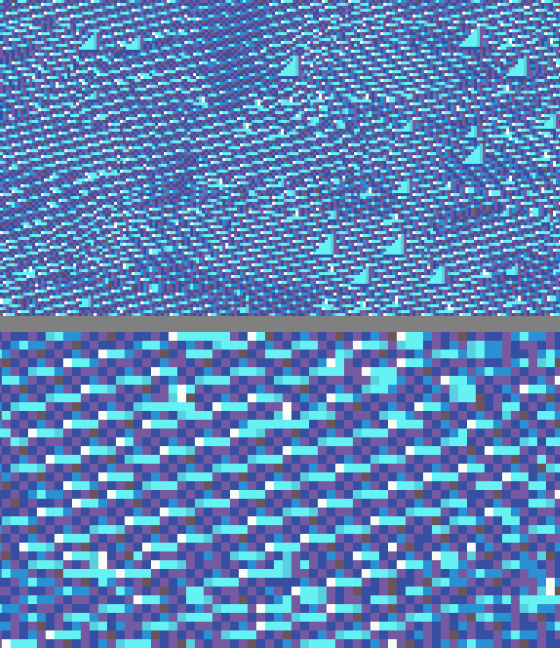
Top, the full canvas; bottom, a detail of the centre.
Write a Shadertoy shader that draws this pattern.

```glsl
// Pixel-cell weave of short dashes on a dark violet ground.
// Each cell takes a place in a repeating strip that shifts from row to row; zones
// use different shifts, and small right triangles and long dashes are scattered.

const float ROWS = 108.0;        // cell rows over the canvas height
const vec2 FIELD = vec2(192.0, 108.0);
const vec2 TILE = vec2(13.0, 10.0);

const vec3 CYAN   = vec3(0.40, 0.95, 0.95);
const vec3 TEAL   = vec3(0.34, 0.82, 0.88);
const vec3 BLUE   = vec3(0.16, 0.57, 0.83);
const vec3 BROWN  = vec3(0.42, 0.33, 0.36);
const vec3 PURPLE = vec3(0.46, 0.35, 0.63);
const vec3 NAVY   = vec3(0.21, 0.31, 0.64);
const vec3 WHITE  = vec3(0.97, 0.99, 0.97);

float hash(vec2 p) {
    vec3 q = fract(vec3(p.xyx) * 0.1031);
    q += dot(q, q.yzx + 33.33);
    return fract((q.x + q.y) * q.z);
}

float noise(vec2 p) {
    vec2 i = floor(p), f = fract(p);
    f = f * f * (3.0 - 2.0 * f);
    return mix(mix(hash(i), hash(i + vec2(1, 0)), f.x),
               mix(hash(i + vec2(0, 1)), hash(i + vec2(1, 1)), f.x), f.y);
}

// Place in the strip; the shift per row sets the direction of the lattice
int stripPlace(vec2 cell, float shift, float span, float phase) {
    return int(mod(cell.x + shift * cell.y + phase, span));
}

// Strip colour; light shortens or lengthens the dashes
vec3 stripColour(int place, float chance, float light) {
    vec3 strip[14] = vec3[14](WHITE, CYAN, CYAN, BLUE, PURPLE, NAVY, PURPLE,
                              BROWN, NAVY, PURPLE, NAVY, BLUE, PURPLE, NAVY);
    if (place == 0 && chance < 0.35) return TEAL;
    if (place == 0 && light < 0.35) return BLUE;
    if (place == 2 && light < 0.35) return BLUE;
    if (place == 3 && light > 0.50) return chance < 0.4 ? TEAL : CYAN;
    if (place == 7 && chance < 0.35) return PURPLE;
    if (place == 11 && light < 0.35) return NAVY;
    return strip[place];
}

// Ground weave: a patchwork of lattices, falling diagonals to the right and top
vec3 weave(vec2 cell) {
    vec2 uv = cell / FIELD;
    float zone = 0.8 * noise(vec2(uv.x * 5.0 - uv.y * 1.5, uv.y * 4.0) + 7.0)
               + 0.2 * uv.x + 0.15 * smoothstep(0.7, 0.95, uv.y);
    float phase = 5.0 * floor(zone * 9.0);
    float light = 0.6 * noise(cell * vec2(0.04, 0.17) + 19.0)
                + 0.4 * noise(cell * vec2(0.05, 0.05) + 43.0);
    float chance = hash(cell + 0.5);
    int place;
    if (zone < 0.42) place = stripPlace(cell, 10.0, 14.0, phase);
    else if (zone < 0.54) place = stripPlace(cell, 9.0, 13.0, phase);
    else if (zone < 0.68) place = stripPlace(cell, 8.0, 13.0, phase);
    else place = stripPlace(cell, 7.0, 12.0, phase);
    return stripColour(place, chance, light);
}

// Right triangle with a flat foot, an upright right side and a dark rim
vec3 triangle(vec3 ground, vec2 p, float size) {
    bool inside = p.y >= 0.0 && p.x >= p.y && p.x < size;
    if (inside) return p.x == size - 1.0 ? TEAL : CYAN;
    if (p.x == size && p.y >= 0.0 && p.y < size) return PURPLE;
    if (p.y == -1.0 && p.x >= 0.0 && p.x < size) return NAVY;
    return ground;
}

// One-row dash with a pale bump on its right half
vec3 dash(vec3 ground, vec2 p, float size) {
    if (p.y == 0.0 && p.x >= 0.0 && p.x < size) return CYAN;
    float bump = p.x - floor(size * 0.5);
    if (p.y == 1.0 && bump >= 0.0 && bump < 2.0) return bump < 1.0 ? TEAL : WHITE;
    if (p.y == 2.0 && bump == 1.0) return WHITE;
    return ground;
}

// Ground plus at most one scattered shape per tile
vec3 cellColour(vec2 cell) {
    vec3 ground = weave(cell);
    vec2 tile = floor(cell / TILE);
    vec2 uv = (tile + 0.5) * TILE / FIELD;
    float activity = 0.15 + 0.35 * smoothstep(0.4, 0.75, uv.x) * smoothstep(0.9, 0.65, uv.y)
                   + 0.35 * smoothstep(0.25, 0.05, uv.y);
    if (hash(tile + 31.0) > activity) return ground;

    float pick = hash(tile + 57.0);
    float size = 3.0 + floor(5.0 * pick);
    vec2 room = TILE - vec2(size + 2.0, size + 1.0);
    vec2 corner = 1.0 + floor(room * vec2(hash(tile + 11.0), hash(tile + 83.0)));
    vec2 local = cell - tile * TILE - corner;
    return hash(tile + 5.0) < 0.55 ? triangle(ground, local, size)
                                   : dash(ground, local, size + 1.0);
}

void mainImage(out vec4 fragColor, in vec2 fragCoord) {
    // Cell grid, with the blend one canvas sample wide at the cell borders
    float sampleWidth = ROWS / iResolution.y;
    vec2 grid = fragCoord * sampleWidth - 0.5;
    vec2 cell = floor(grid);
    vec2 blend = clamp((fract(grid) - 0.5) / min(sampleWidth, 1.0) + 0.5, 0.0, 1.0);

    vec3 below = mix(cellColour(cell), cellColour(cell + vec2(1, 0)), blend.x);
    vec3 above = mix(cellColour(cell + vec2(0, 1)), cellColour(cell + vec2(1, 1)), blend.x);
    fragColor = vec4(mix(below, above, blend.y), 1.0);
}
```
